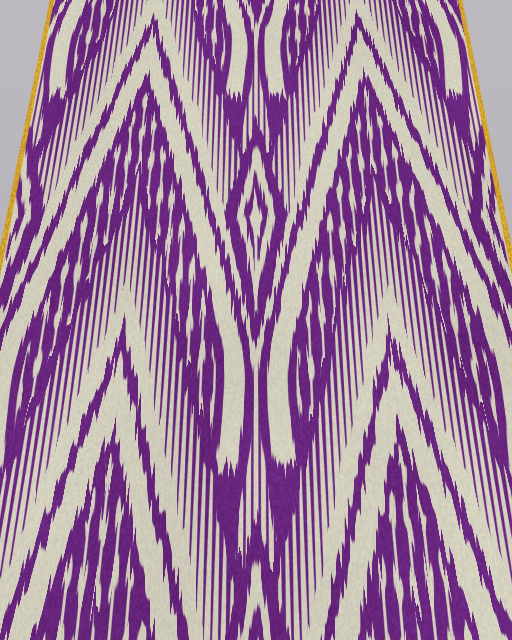
Write a Shadertoy shader that draws this pattern.

```glsl
// Purple and cream ikat cloth: mirrored chevrons, beaded warps and diamonds, seen receding.

float hash(vec2 p) {
    vec3 h = fract(vec3(p.xyx) * 0.1031);
    h += dot(h, h.yzx + 33.33);
    return fract((h.x + h.y) * h.z);
}

float noise(vec2 p) {
    vec2 i = floor(p), f = fract(p);
    f = f * f * (3.0 - 2.0 * f);
    return mix(mix(hash(i), hash(i + vec2(1, 0)), f.x),
               mix(hash(i + vec2(0, 1)), hash(i + vec2(1, 1)), f.x), f.y);
}

// Coverage of the positive side of a signed distance
float cover(float d, float aa) {
    return smoothstep(-aa, aa, d);
}

// Fine vertical stripes that widen towards the solid band
float combStripes(float q, float start, float duty, float aa) {
    float id = floor(q * 20.0 + 0.5);
    float d = 0.025 * duty - abs(q - id / 20.0);
    return cover(d, aa) * cover(start - 0.1 * hash(vec2(id, 7.0)), aa);
}

// Thin warps carrying oval beads, each column stepped along the chevron
float beadedWarps(float q, float t, float aa) {
    float column = floor(q * 10.0 + 0.5);
    float dx = abs(q - column / 10.0);
    float along = 0.95 * t + column / 10.0 - 0.17 - 0.04 * hash(vec2(column, 3.0));
    float dy = (fract(along / 0.12) - 0.3) * 0.12;
    float bead = (1.0 - length(vec2(dx / 0.028, dy / 0.031))) * 0.028;
    return cover(max(bead, 0.009 - dx), aa) * cover(along, aa);
}

// Nested diamond with a small heart and a trailing thread
float diamond(float q, float f, float aa) {
    float m = q / 0.16 + abs(f - 0.57) / 0.22;
    float ring = min(1.0 - m, m - 0.64) * 0.13;
    float heart = (0.34 - m) * 0.13;
    float thread = min(0.011 - q, 0.12 - abs(f - 0.7));
    return cover(max(max(ring, heart), thread), aa);
}

// Share of undyed thread: q runs from mirror line (0) to chevron axis (1)
float ikat(float q, float v, float aa) {
    float g = (q + 0.95 * (v - 1.05) + 0.5) / 0.95;
    float s = fract(g) * 0.95 - 0.5;
    float t = v - 1.05 - floor(g);
    float f = fract(t);

    // The chevron arm turns back at the mirror line
    float slope = t < 0.0 ? 0.95 : 0.6;
    float r = q - sqrt(slope * slope * t * t + 0.01);

    // Outside the arm: comb, dark field, diamond, slim pale band
    float duty = t < 0.0 ? mix(0.3, 0.78, clamp((s + 0.5) / 0.3, 0.0, 1.0)) : 0.66;
    float outside = combStripes(q, t < 0.0 ? s + 0.5 : 0.2, duty, aa);
    outside *= 1.0 - cover(min(0.9 * (f - 0.27), 0.26) - q, aa);
    outside = max(outside, diamond(q, f, aa));
    if (t < 0.0)
        outside = max(outside, cover(r + mix(0.12, 0.2, smoothstep(0.0, 0.5, q)), aa));
    outside *= cover(-0.085 - r, aa);

    // The broad pale band ends in a hook below the crossing
    float band = cover(min(min(r + 0.02, 0.13 - r), 0.18 - t), aa);

    // Inside the arm: beaded warps on solid dye
    float inside = beadedWarps(q, t, aa) * cover(r - 0.19, aa);
    return max(max(outside, band), inside);
}

void mainImage(out vec4 fragColor, in vec2 fragCoord) {
    float x = (fragCoord.x - 0.5 * iResolution.x) / iResolution.y;
    float y = 1.0 - fragCoord.y / iResolution.y;

    // Receding plane: u across, v along the cloth
    float w = 0.1576 + 0.098 * y;
    float u = x / w;
    float v = 4.255 - 0.6926 / w;
    float aa = 0.8 / (iResolution.y * w);
    float q = abs(mod(u + 1.0, 2.0) - 1.0);

    // Warp threads slip lengthwise, feathering every dyed edge
    float slip = noise(vec2(u * 75.0 + 300.0, v * 7.0 + 20.0)) - 0.5;
    float pale = ikat(q, v + 0.065 * slip, aa);

    // Woven grain and soft sheen
    float grain = noise(vec2(u * 110.0 + 400.0, v * 190.0 + 90.0));
    float sheen = noise(vec2(u * 2.0 + 9.0, v * 4.0 + 5.0));
    vec3 dye = mix(vec3(0.35, 0.11, 0.42), vec3(0.46, 0.18, 0.56), 0.6 * grain + 0.4 * sheen);
    vec3 cream = mix(vec3(0.78, 0.76, 0.70), vec3(0.87, 0.86, 0.78), 0.6 * grain + 0.4 * sheen);
    vec3 color = mix(dye, cream, pale);

    // Golden selvedge and grey ground
    float edge = abs(u) - 2.0;
    vec3 gold = vec3(0.84, 0.65, 0.18) * (0.85 + 0.25 * grain);
    color = mix(color, gold, cover(edge, aa));
    color = mix(color, vec3(0.74, 0.73, 0.75) - 0.05 * y, cover(edge - 0.045, aa));
    fragColor = vec4(color, 1.0);
}
```
